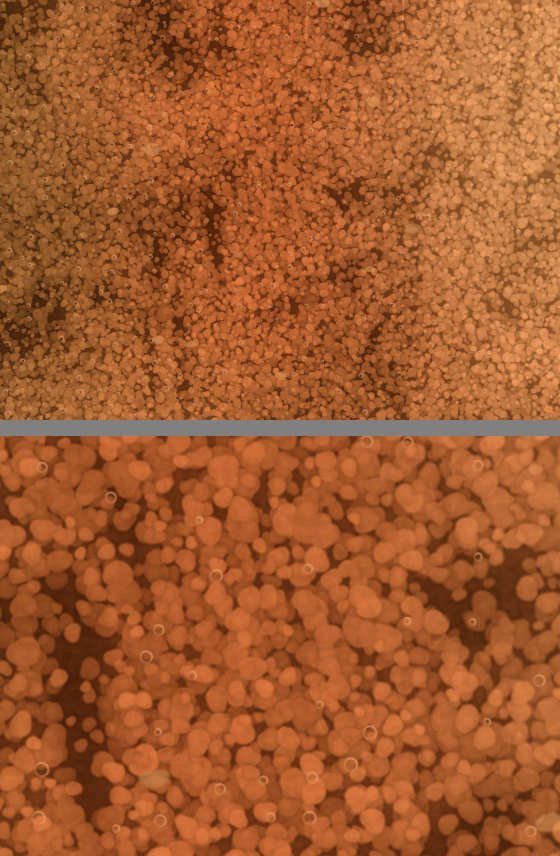
Top, the full canvas; bottom, a detail of the centre.
Write a Shadertoy shader that draws this texture.

```glsl
// Packed rust-brown sand grains under warm uneven light, with tiny bubbles.

vec3 hash3(vec2 p) {
    vec3 q = fract(vec3(p.xyx) * vec3(0.1031, 0.1030, 0.0973));
    q += dot(q, q.yxz + 33.33);
    return fract((q.xxy + q.yzz) * q.zyx);
}

// Layered, warped sines, roughly -0.8 to 0.8
float waves(vec2 p) {
    float sum = 0.0, amp = 0.5;
    for (int i = 0; i < 4; i++) {
        p = mat2(0.8, 0.6, -0.6, 0.8) * p * 1.6 + 1.7;
        p += 0.6 * sin(p.yx * 1.3);
        sum += amp * sin(p.x) * sin(p.y);
        amp *= 0.75;
    }
    return sum;
}

// Loosely packed patches, 0 to 1
float hollows(vec2 uv) {
    return smoothstep(0.0, 0.65, waves(uv * vec2(6.5, 4.5) + 2.0));
}

// One layer of rounded grains: x = cover, y = shade, z = contact shadow
vec3 grainLayer(vec2 uv, float size, float seed, float density, float soft) {
    float turn = seed * 1.9;
    mat2 rot = mat2(cos(turn), sin(turn), -sin(turn), cos(turn));
    vec2 shift = vec2(seed * 7.31 + 90.0);
    vec2 p = rot * uv / size + shift;
    vec2 cell = floor(p);
    vec3 layer = vec3(0.0);
    for (int j = -1; j <= 1; j++)
    for (int i = -1; i <= 1; i++) {
        vec2 id = cell + vec2(i, j);
        vec3 place = hash3(id + seed * 57.0);
        vec3 look = hash3(id + seed * 91.0 + 400.0);
        vec2 centre = id + 0.08 + 0.84 * place.xy;
        vec2 world = ((centre - shift) * size) * rot;
        if (place.z > density * (1.0 - 0.6 * hollows(world))) continue;

        vec2 d = p - centre;
        float angle = atan(d.y, d.x);
        float radius = mix(0.2, 0.48, look.x * sqrt(look.x))
            * (1.0 + 0.1 * sin(2.0 * angle + look.y * 40.0) + 0.06 * sin(3.0 * angle + look.z * 6.3));
        float edge = length(d) - radius;
        float cover = 1.0 - smoothstep(-soft, soft, edge * size);
        float shade = look.y + 0.3 * clamp(-edge / radius, 0.0, 1.0) - 0.1 + 0.3 * (d * rot).y;
        layer.x = max(layer.x, cover);
        layer.y = mix(layer.y, shade, cover);
        layer.z = max(layer.z, 1.0 - smoothstep(0.0, 0.22, edge));
    }
    return layer;
}

void mainImage(out vec4 fragColor, in vec2 fragCoord) {
    vec2 uv = fragCoord / iResolution.y;
    float pixel = 1.0 / iResolution.y;
    float across = fragCoord.x / iResolution.x;
    float drift = waves(uv * 2.6 + 4.0);

    // Regional light: olive left, rust centre, tan glow at right
    float glow = 1.0 - smoothstep(0.08, 0.78, length((uv - vec2(1.36, 0.68)) * vec2(1.0, 0.65)));
    vec3 light = mix(vec3(0.62, 0.39, 0.19), vec3(0.76, 0.395, 0.195),
                     smoothstep(0.0, 0.48, across + 0.05 * drift));
    light = mix(light, vec3(0.72, 0.44, 0.23), 0.5 * (1.0 - smoothstep(0.0, 0.3, uv.y)));
    light = mix(light, vec3(0.86, 0.58, 0.35), glow);

    // Grains stacked from the shaded depth to the lit surface
    float soft = max(pixel * 0.8, 0.0016) + 0.0012 * glow;
    float tone = 0.57;
    for (int i = 0; i < 7; i++) {
        float depth = float(i) / 6.0;
        float size = mix(0.028, 0.019, fract(float(i) * 0.618));
        vec3 grain = grainLayer(uv, size, float(i) + 1.0, 0.92, soft);
        tone *= 1.0 - 0.055 * grain.z;
        tone = mix(tone, mix(0.82, 1.06, depth) + 0.2 * (grain.y - 0.5), 0.85 * grain.x);
    }
    tone += 0.05 * waves(uv * 170.0) + 0.12 * drift;
    tone -= 0.16 * hollows(uv) * (1.0 - 0.6 * glow);
    tone = mix(tone, 0.98, 0.25 * glow);

    // Shade deepens toward red-brown
    vec3 color = light * pow(vec3(max(tone, 0.05)), vec3(0.9, 1.1, 1.55));

    // Sparse pale pebbles
    vec3 pebble = grainLayer(uv * vec2(0.7, 1.0), 0.032, 23.0, 0.02, soft);
    color = mix(color, vec3(0.86, 0.58, 0.34) * (0.88 + 0.2 * pebble.y), 0.6 * pebble.x);

    // Tiny bubble rings with a glint on the upper side
    vec2 q = uv / 0.042;
    vec3 spot = hash3(floor(q) + 700.0);
    vec2 offset = (fract(q) - 0.2 - 0.6 * spot.xy) * 0.042;
    float present = step(spot.z, 0.42);
    float radius = mix(0.0022, 0.0058, fract(spot.z * 37.0));
    float ring = 1.0 - smoothstep(0.0003, 0.0007 + pixel, abs(length(offset) - radius));
    color = mix(color, vec3(0.91, 0.65, 0.45),
                present * ring * (0.25 + 0.3 * smoothstep(-radius, radius, offset.x + offset.y)));

    // Faint upright scratches near the top
    for (int i = 0; i < 4; i++) {
        vec3 h = hash3(vec2(i, 83));
        vec2 d = uv - vec2(0.5 + 0.23 * float(i), 0.84 + 0.14 * h.y);
        float line = 1.0 - smoothstep(0.0, 0.0006 + pixel, abs(d.x - 0.05 * d.y));
        color += vec3(0.12, 0.09, 0.07) * line * (1.0 - smoothstep(0.02, 0.07, abs(d.y)));
    }

    fragColor = vec4(clamp(color, 0.0, 1.0), 1.0);
}
```
